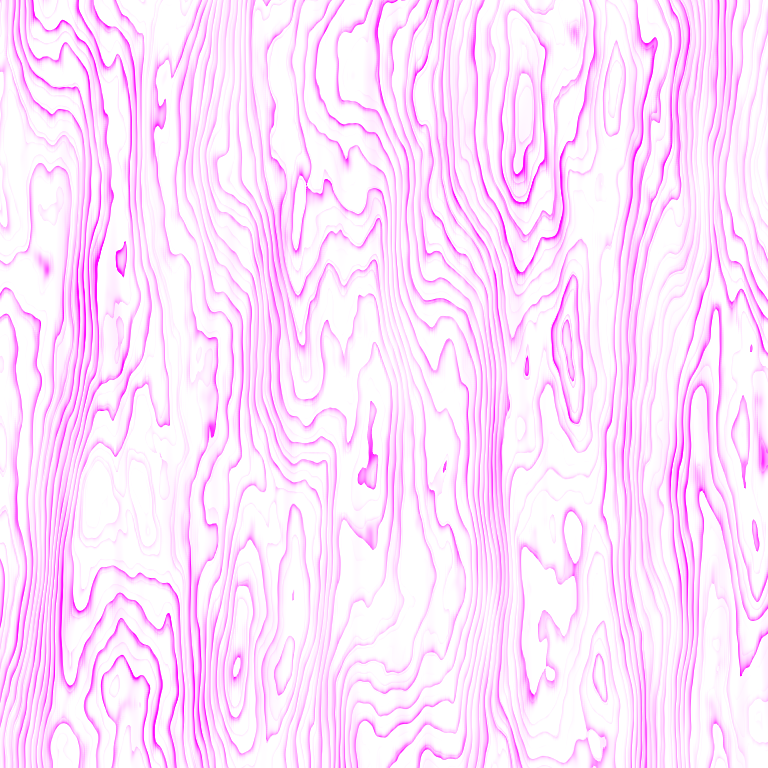
Give the GLSL for this texture, as a WebGL 2 fragment shader.

```glsl
#version 300 es
precision highp float;
// Magenta wood grain: tall wavy growth lines and oval knots on white.

uniform vec2 u_resolution;
out vec4 fragColor;

float hash(vec2 cell) {
    uvec2 k = uvec2(ivec2(cell) + 4096);
    uint h = k.x * 1597334677u ^ k.y * 3812015801u;
    h = (h ^ (h >> 15)) * 2246822519u;
    h = (h ^ (h >> 13)) * 3266489917u;
    return float((h ^ (h >> 16)) >> 8) / 16777216.0;
}

float cornerSlope(vec2 cell, vec2 offset) {
    float angle = 6.28318 * hash(cell);
    return dot(vec2(cos(angle), sin(angle)), offset);
}

// Gradient noise, about -0.7 to 0.7
float noise(vec2 p) {
    vec2 i = floor(p), f = p - i;
    vec2 u = f * f * f * (f * (f * 6.0 - 15.0) + 10.0);
    vec2 e = vec2(1.0, 0.0);
    return mix(mix(cornerSlope(i, f), cornerSlope(i + e.xy, f - e.xy), u.x),
               mix(cornerSlope(i + e.yx, f - e.yx), cornerSlope(i + e.xx, f - e.xx), u.x), u.y);
}

// Height field whose contours are the growth lines
float growth(vec2 p) {
    p += 0.02 * vec2(noise(p * vec2(7.0, 5.0) + 31.0), 2.0 * noise(p * vec2(9.0, 4.0) + 57.0));
    float height = 5.0 * p.x;
    height += 1.25 * noise(p * vec2(7.0, 1.7) + 3.0);
    height += 0.32 * noise(p * vec2(17.0, 4.6) + 11.0);
    height += 0.09 * noise(p * vec2(37.0, 13.0) + 23.0);
    height += 0.022 * noise(p * vec2(85.0, 32.0) + 41.0);
    return height;
}

// Lines with one crisp and one fading side, each of its own strength
float lines(float rings, float thickness, float seed) {
    vec2 slope = vec2(dFdx(rings), dFdy(rings));
    float pixelStep = max(length(slope), 0.0001);
    float spread = clamp(pixelStep * u_resolution.y * thickness, 0.07, 0.28);
    float index = floor(rings);
    float toEdge = 1.0 - (rings - index);
    float strength = 0.12 + 0.88 * pow(hash(vec2(index, seed)), 1.2);
    float line = exp(-toEdge / spread) * clamp(toEdge / pixelStep, 0.0, 1.0);
    return mix(strength * line, 0.13, smoothstep(0.45, 1.1, pixelStep));
}

void main() {
    vec2 p = gl_FragCoord.xy / u_resolution.y;
    float height = growth(p);

    // Bold lines, then fainter ones between them
    float bold = lines(height * 9.0, 0.0026, 5.0);
    float faint = lines(height * 19.0 + 0.4, 0.0013, 9.0);

    // Broad pale and dark regions, and ink that varies along the fibres
    float region = 1.0 + 1.0 * noise(p * vec2(5.0, 3.2) + 71.0) + 0.6 * noise(p * vec2(16.0, 4.0) + 83.0);
    float fibre = 1.0 + 0.7 * noise(p * vec2(60.0, 7.0) + 97.0) + 0.5 * noise(p * vec2(210.0, 14.0) + 13.0);
    float ink = (1.2 * bold + 0.36 * faint) * clamp(region, 0.25, 1.7) * fibre;

    // Soft vertical staining
    ink += 0.16 * max(noise(p * vec2(42.0, 4.0) + 19.0) * region, 0.0);
    ink = clamp(ink - 0.025, 0.0, 0.95);
    fragColor = vec4(1.0, 1.0 - ink, 1.0, 1.0);
}
```
